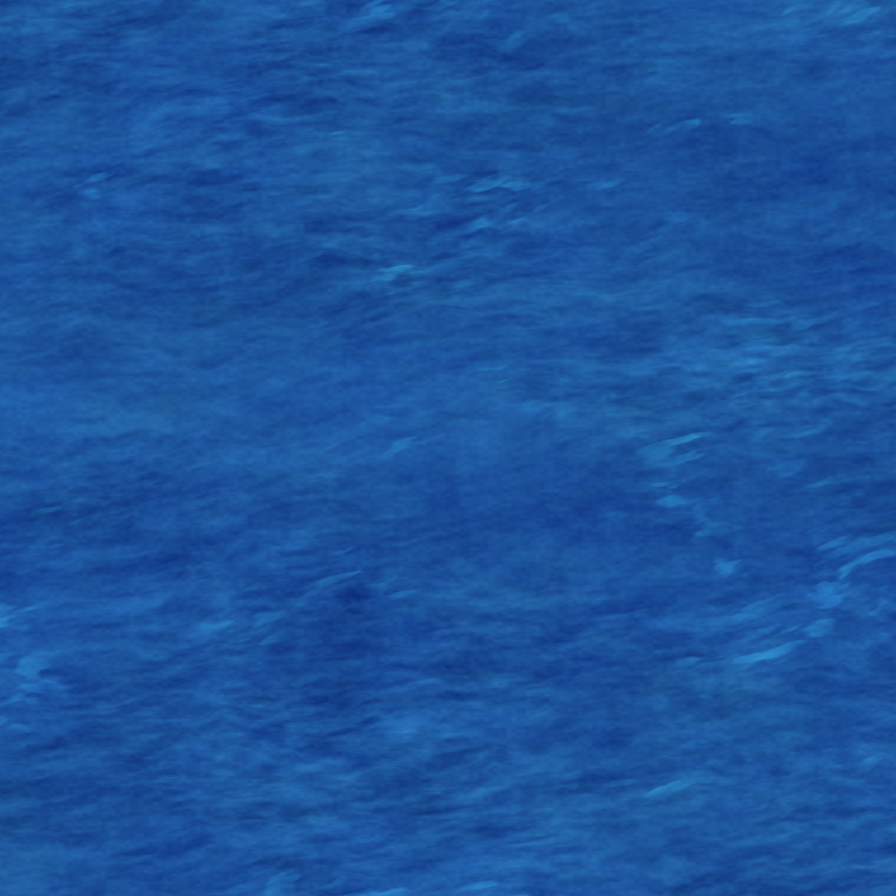
This texture is drawn by a Shadertoy shader. Its source:

```glsl
// Open deep-blue water: wind-drawn ripples, broad dark swells and small pale glints.
// Stretched, sheared value noise is summed at several scales into one tone,
// which then shifts a base blue toward shadow or light.

#define BASE_BLUE   vec3(0.111, 0.330, 0.612)
#define TONE_STEP   vec3(0.020, 0.049, 0.045)
#define HUE_SHIFT   vec3(-0.004, -0.012, 0.016)
#define GLINT_LIGHT vec3(0.045, 0.150, 0.135)
#define TILT        0.10
#define GLINT_TILT  0.26
#define SWELL       1.35
#define RIPPLE      1.45
#define CREST       0.85
#define CHOP        1.35
#define GRAIN       0.42

float hash(vec2 p) {
    return fract(sin(dot(p, vec2(127.1, 311.7))) * 43758.5453);
}

// Smooth value noise in -1..1
float noise(vec2 p) {
    vec2 cell = floor(p);
    vec2 f = fract(p);
    f = f * f * (3.0 - 2.0 * f);
    float low = mix(hash(cell), hash(cell + vec2(1.0, 0.0)), f.x);
    float high = mix(hash(cell + vec2(0.0, 1.0)), hash(cell + vec2(1.0, 1.0)), f.x);
    return 2.0 * mix(low, high, f.y) - 1.0;
}

// Octaves with a little shear, so the lattice rows do not line up
float fbm(vec2 p) {
    float sum = 0.0;
    float weight = 0.53;
    for (int i = 0; i < 4; i++) {
        sum += weight * noise(p);
        p = 2.03 * vec2(p.x + 0.15 * p.y, p.y - 0.06 * p.x) + vec2(17.3, 9.1);
        weight *= 0.5;
    }
    return sum;
}

// Coordinates whose horizontal streaks climb to the right
vec2 shear(vec2 p, float slope) {
    return vec2(p.x, p.y - slope * p.x);
}

// Short bright flecks, gathered in loose groups
float glints(vec2 p) {
    vec2 q = shear(p, GLINT_TILT);
    float group = smoothstep(0.02, 0.65, fbm(p * vec2(7.0, 14.0) + 41.0));
    float fleck = smoothstep(0.12, 0.80, noise(q * vec2(26.0, 95.0) + 5.0)
                                       + 0.45 * noise(q * vec2(60.0, 210.0) + 23.0));
    return group * fleck;
}

void mainImage(out vec4 fragColor, in vec2 fragCoord) {
    vec2 p = fragCoord / iResolution.y;

    // Bend the streaks gently
    vec2 bend = vec2(fbm(p * vec2(6.0, 9.0) + 3.0), fbm(p * vec2(9.0, 14.0) + 60.0));
    vec2 water = p + bend * vec2(0.030, 0.014);
    vec2 q = shear(water, TILT);

    // Broad swells and the patches where ripples grow stronger
    float swell = fbm(shear(p, 0.04) * vec2(3.2, 7.5) + 11.0);
    float rough = 0.95 + 0.7 * fbm(p * vec2(4.0, 7.0) + 83.0);

    // Ripples, their sharp crests and the fine chop
    float ripple = fbm(q * vec2(13.0, 48.0) + 29.0);
    float crest = 0.35 - abs(noise(shear(water, 0.18) * vec2(22.0, 75.0) + 7.0)
                           + 0.4 * noise(q * vec2(45.0, 160.0)));
    float chop = fbm(q * vec2(38.0, 135.0) + 51.0);
    float grain = noise(p * vec2(190.0, 250.0) + 13.0);

    float tone = SWELL * swell
               + rough * (RIPPLE * ripple + CREST * crest + CHOP * chop)
               + GRAIN * grain;

    // Colour: tone, slow drift between teal and violet blue, then glints
    float drift = fbm(p * vec2(5.0, 9.0) + 97.0) + 0.5 * noise(q * vec2(30.0, 90.0) + 71.0);
    vec3 color = BASE_BLUE + TONE_STEP * tone + HUE_SHIFT * drift;
    color += GLINT_LIGHT * glints(water);

    fragColor = vec4(clamp(color, 0.0, 1.0), 1.0);
}
```
